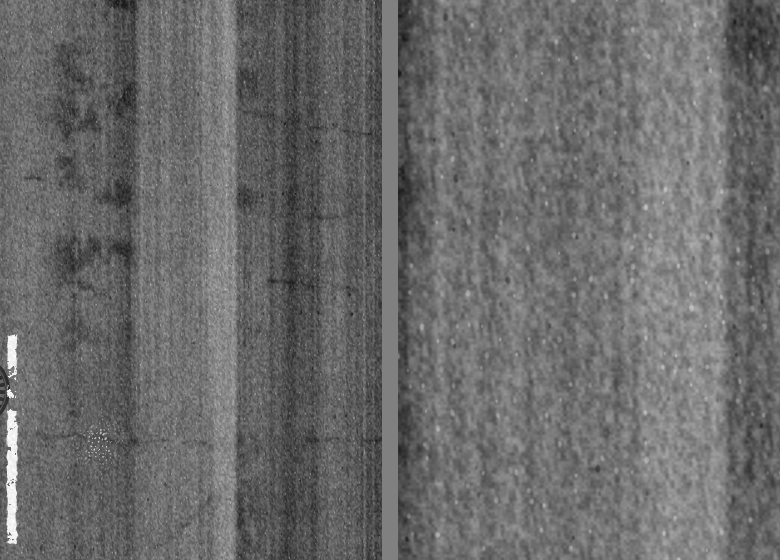
Left, the full canvas; right, a detail of the centre.
A Shadertoy shader for this texture:

```glsl
const float BAND_CONTRAST = 1.12;
const float BRIGHTNESS = 0.012;
const float GRAIN = 0.165;
const float FINE_GRAIN = 0.10;
const float STREAK = 0.10;
const float STAIN = 0.12;
const float CRACK_DEPTH = 0.12;
const float CRACK_WIDTH = 0.0024;
const float LIGHT_SPECK = 0.15;
const float DARK_SPECK = 0.12;
const vec3 PAINT = vec3(0.95);
const vec4 PAINT_BOX = vec4(0.013, 0.030, 0.030, 0.401); // left, bottom, right, top
const vec2 PAINT_GAP = vec2(0.267, 0.345);
const vec2 COVER_CENTER = vec2(-0.048, 0.303);
const float COVER_RADIUS = 0.066;
const vec2 GRAVEL_CENTER = vec2(0.178, 0.208);

// Wear bands across the road: position, tone
const int BANDS = 20;
const vec2 BAND[BANDS] = vec2[](
    vec2(0.00, 0.38), vec2(0.05, 0.41), vec2(0.17, 0.40), vec2(0.20, 0.365),
    vec2(0.27, 0.37), vec2(0.351, 0.335), vec2(0.361, 0.43), vec2(0.46, 0.42),
    vec2(0.54, 0.445), vec2(0.59, 0.50), vec2(0.612, 0.48), vec2(0.627, 0.35),
    vec2(0.67, 0.375), vec2(0.72, 0.325), vec2(0.77, 0.275), vec2(0.82, 0.30),
    vec2(0.86, 0.385), vec2(0.92, 0.38), vec2(0.95, 0.33), vec2(1.00, 0.29));

// Crack segments: start, end
const int CRACKS = 9;
const vec4 CRACK[CRACKS] = vec4[](
    vec4(0.43, 0.80, 0.67, 0.755), vec4(0.01, 0.69, 0.14, 0.665),
    vec4(0.04, 0.228, 0.24, 0.212), vec4(0.24, 0.212, 0.40, 0.207),
    vec4(0.55, 0.214, 0.69, 0.214), vec4(0.27, 0.01, 0.40, 0.125),
    vec4(0.48, 0.50, 0.64, 0.483), vec4(0.10, 0.37, 0.13, 0.26),
    vec4(0.55, 0.61, 0.65, 0.615));

float hash(vec2 p) {
    vec3 q = fract(p.xyx * 0.1031);
    q += dot(q, q.yzx + 33.33);
    return fract((q.x + q.y) * q.z);
}

float noise(vec2 p) {
    vec2 i = floor(p), f = fract(p);
    f = f * f * (3.0 - 2.0 * f);
    return mix(mix(hash(i), hash(i + vec2(1, 0)), f.x),
               mix(hash(i + vec2(0, 1)), hash(i + vec2(1, 1)), f.x), f.y);
}

float fbm(vec2 p) {
    float sum = 0.0, amp = 0.5;
    for (int i = 0; i < 4; i++) {
        sum += amp * noise(p);
        p = p * 2.03 + 19.7;
        amp *= 0.5;
    }
    return sum / 0.9375;
}

// One soft oval per chosen cell
float specks(vec2 p, float density, float chance, vec2 size) {
    vec2 g = p * density, id = floor(g);
    vec2 center = 0.3 + 0.4 * vec2(hash(id + 17.0), hash(id + 43.0));
    vec2 d = (fract(g) - center) / (size * mix(0.5, 1.0, hash(id + 71.0)));
    return step(hash(id + density), chance) * (1.0 - smoothstep(0.3, 1.0, length(d)));
}

float segment(vec2 p, vec2 a, vec2 b) {
    vec2 d = b - a;
    return length(p - a - d * clamp(dot(p - a, d) / dot(d, d), 0.0, 1.0));
}

float band(float x, float lo, float hi, float soft) {
    return smoothstep(lo - soft, lo + soft, x) * (1.0 - smoothstep(hi - soft, hi + soft, x));
}

void mainImage(out vec4 fragColor, in vec2 fragCoord) {
    vec2 p = fragCoord / iResolution.y;
    float x = fragCoord.x / iResolution.x;

    // Wear bands and lengthwise streaks
    float tone = BAND[0].y;
    for (int i = 1; i < BANDS; i++)
        tone = mix(tone, BAND[i].y, smoothstep(BAND[i - 1].x, BAND[i].x, x));
    tone = 0.385 + BRIGHTNESS + BAND_CONTRAST * (tone - 0.385);
    float worn = 0.45 + 0.55 * band(x, 0.19, 0.97, 0.02);
    tone += worn * STREAK * (noise(vec2(p.x * 190.0, p.y * 2.0)) - 0.5);
    tone += worn * 0.5 * STREAK * (noise(vec2(p.x * 70.0, p.y * 1.2)) - 0.5);
    tone += 0.09 * (band(x, 0.951, 0.957, 0.003) + band(x, 0.975, 0.981, 0.003));
    tone += 0.07 * (fbm(p * vec2(5.0, 4.0)) - 0.5);

    // Dark oily stains, broken along the streaks
    float stainZone = band(x, 0.14, 0.352, 0.04) * smoothstep(0.3, 0.5, p.y)
                    + 0.7 * band(x, 0.62, 0.68, 0.02) + 0.2;
    float blot = 0.6 * fbm(p * vec2(9.0, 20.0) + 4.0) + 0.4 * fbm(p * vec2(75.0, 45.0));
    tone -= STAIN * stainZone * smoothstep(0.46, 0.66, blot);

    // Cracks with smudged, interrupted borders
    vec2 bent = p + 0.014 * (vec2(fbm(p * 45.0), fbm(p * 45.0 + 50.0)) - 0.5);
    float patchy = smoothstep(0.4, 0.7, noise(p * 85.0));
    float smudge = smoothstep(0.3, 0.65, fbm(p * 40.0));
    for (int i = 0; i < CRACKS; i++) {
        float d = segment(bent, CRACK[i].xy, CRACK[i].zw) / CRACK_WIDTH;
        tone -= CRACK_DEPTH * (0.6 * patchy * exp(-d * d) + 0.5 * smudge * exp(-d * d / 10.0));
    }

    // Grain, chips and pits
    vec2 slanted = vec2(p.x + 0.15 * p.y, p.y);
    tone += GRAIN * (noise(slanted * vec2(400.0, 230.0)) - 0.5);
    tone += FINE_GRAIN * (noise(p * 560.0 + 9.0) - 0.5);
    tone += LIGHT_SPECK * specks(p, 113.0, 0.18, vec2(0.24, 0.34));
    tone -= DARK_SPECK * specks(p, 71.0, 0.11, vec2(0.20, 0.29));
    tone -= 1.2 * DARK_SPECK * specks(p + 0.3, 33.0, 0.10, vec2(0.13, 0.20));
    float gravel = exp(-dot(p - GRAVEL_CENTER, p - GRAVEL_CENTER) / 0.0013);
    tone += 0.45 * gravel * specks(p + 0.01 * fbm(p * 60.0), 150.0, 0.6, vec2(0.45));
    vec3 color = vec3(clamp(tone, 0.1, 0.85));

    // Iron cover with rim and spokes
    vec2 q = p - COVER_CENTER;
    float r = length(q) / COVER_RADIUS;
    float spokes = smoothstep(-0.3, 0.3, sin(atan(q.y, q.x) * 26.0));
    float iron = mix(0.19, 0.40, spokes * band(r, 0.72, 0.86, 0.02));
    iron += 0.18 * band(r, 0.88, 0.91, 0.02) + 0.06 * (noise(p * 300.0) - 0.5);
    color = mix(color, vec3(iron), 1.0 - smoothstep(0.98, 1.02, r));

    // Worn road paint with chipped edges
    vec2 chipped = p + 0.007 * (vec2(fbm(p * 110.0), fbm(p * 110.0 + 31.0)) - 0.5);
    float soft = 0.8 / iResolution.y;
    float paint = band(chipped.x, PAINT_BOX.x, PAINT_BOX.z, soft)
                * band(chipped.y, PAINT_BOX.y, PAINT_BOX.w, soft);
    float wear = mix(0.27, 0.62, band(p.y, PAINT_GAP.x, PAINT_GAP.y, 0.006));
    paint *= smoothstep(wear - 0.04, wear + 0.04, fbm(p * 110.0 + 7.0));
    color = mix(color, PAINT + 0.08 * (noise(p * 350.0) - 0.5), paint);

    fragColor = vec4(color, 1.0);
}
```
